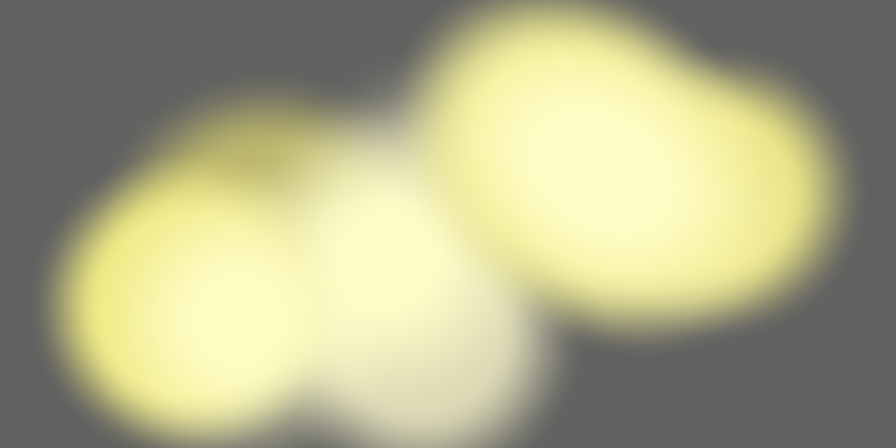
This background is drawn by a Shadertoy shader. Its source:

```glsl
// Soft overlapping pools of pale yellow light on a flat grey ground.
// Each pool is a blurred, tilted ellipse laid over the ones below it;
// a wide cream core inside a yellow disc leaves a richer rim.

#define GROUND vec3(0.382, 0.382, 0.380)
#define CREAM  vec3(1.000, 0.992, 0.780)
#define YELLOW vec3(0.935, 0.915, 0.510)
#define GOLD   vec3(0.915, 0.895, 0.530)
#define OLIVE  vec3(0.735, 0.715, 0.425)
#define VEIL   vec3(0.860, 0.850, 0.710)
#define EDGE_BLUR 0.095
#define CORE_BLUR 0.150

// Approximate signed distance to an ellipse turned by tilt radians.
float ellipseDistance(vec2 p, vec2 radii, float tilt) {
    float c = cos(tilt), s = sin(tilt);
    vec2 q = vec2(c * p.x + s * p.y, c * p.y - s * p.x);
    return (length(q / radii) - 1.0) * min(radii.x, radii.y);
}

// Blends one pool over the colour; half strength lies on its outline.
vec3 addPool(vec3 base, vec3 tint, float dist, float blur, float opacity) {
    float cover = 1.0 - smoothstep(-blur, blur, dist);
    return mix(base, tint, cover * opacity);
}

void mainImage(out vec4 fragColor, in vec2 fragCoord) {
    // The canvas height is one unit; the lower left is the origin.
    vec2 p = fragCoord / iResolution.y;
    vec3 color = GROUND;

    // Olive pool behind the left disc
    float olive = ellipseDistance(p - vec2(0.600, 0.480), vec2(0.300, 0.275), 0.0);
    color = addPool(color, OLIVE, olive, EDGE_BLUR, 1.0);

    // Greyish veils below and above the central glow
    float lowVeil = length(p - vec2(0.940, 0.255)) - 0.270;
    float highVeil = length(p - vec2(0.970, 0.560)) - 0.200;
    color = addPool(color, VEIL, lowVeil, 0.105, 1.0);
    color = addPool(color, VEIL, highVeil, CORE_BLUR, 0.75);

    // Central glow
    float center = length(p - vec2(0.860, 0.425)) - 0.225;
    color = addPool(color, CREAM, center, 0.160, 1.0);

    // Left disc and its core, shifted to the lower right
    float leftDisc = length(p - vec2(0.417, 0.318)) - 0.272;
    float leftCore = length(p - vec2(0.540, 0.285)) - 0.225;
    color = addPool(color, YELLOW, leftDisc, 0.085, 1.0);
    color = addPool(color, CREAM, leftCore, CORE_BLUR, 0.95);

    // Smaller disc at the far right
    float rightDisc = length(p - vec2(1.610, 0.570)) - 0.240;
    color = addPool(color, GOLD, rightDisc, EDGE_BLUR, 1.0);

    // Large slanted disc and its core
    float largeDisc = ellipseDistance(p - vec2(1.315, 0.635), vec2(0.380, 0.292), -0.70);
    float largeCore = ellipseDistance(p - vec2(1.340, 0.620), vec2(0.315, 0.230), -0.55);
    color = addPool(color, YELLOW, largeDisc, EDGE_BLUR, 1.0);
    color = addPool(color, CREAM, largeCore, CORE_BLUR, 1.0);

    fragColor = vec4(color, 1.0);
}
```
